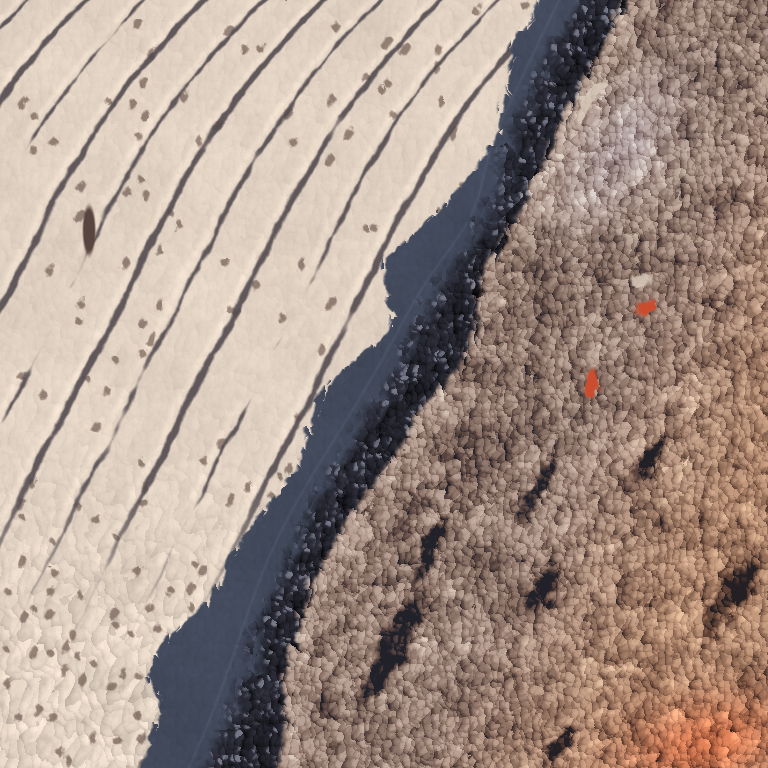
Reproduce this texture procedurally as a WebGL 1 fragment shader.

```glsl
precision highp float;
// Aerial view of pale furrowed sand, a blue diagonal shadow with dark rubble,
// and a brown pebbled slope. Borders are lines plus bumps; furrows repeat along
// a bent lane coordinate; grit comes from cellular noise lit from the right.

uniform vec2 u_resolution;

#define SAND vec3(0.88, 0.82, 0.76)
#define SHADE vec3(0.26, 0.29, 0.36)
#define DARK vec3(0.13, 0.13, 0.165)
#define SOIL vec3(0.35, 0.27, 0.25)
#define EARTH vec3(0.55, 0.455, 0.41)
#define STONE vec3(0.72, 0.63, 0.58)
#define FURROW_GAP 0.077
#define FURROW_WIDTH 0.0048
#define PEBBLES 105.0
#define CLODS 42.0

float hash(vec2 p) {
  return fract(sin(dot(p, vec2(127.1, 311.7))) * 4375.85);
}

// Nearest cell: offset to its centre, distance, random id
vec4 cell(vec2 p) {
  vec2 base = floor(p);
  vec4 best = vec4(9.0);
  for (int j = -1; j <= 1; j++) {
    for (int i = -1; i <= 1; i++) {
      vec2 c = base + vec2(float(i), float(j));
      vec2 o = c + 0.12 + 0.76 * vec2(hash(c), hash(c + 37.3)) - p;
      float d = length(o);
      if (d < best.z) best = vec4(o, d, hash(c + 71.9));
    }
  }
  return best;
}

// Lit stones, signed around zero
float stones(vec2 p) {
  vec4 c = cell(p);
  return 0.8 * (c.w - 0.5) - 0.7 * c.x - 0.3 * c.y + 0.7 * (0.4 - c.z);
}

// Layered sines, about -1 to 1
float waves(vec2 p) {
  float sum = 0.0, amp = 0.5;
  for (int i = 0; i < 5; i++) {
    sum += amp * sin(p.x + 1.7 * sin(p.y)) * cos(p.y * 1.1 - 1.3 * sin(p.x * 0.8));
    p = mat2(1.5, 1.1, -1.1, 1.5) * p + 2.3;
    amp *= 0.6;
  }
  return sum;
}

float bump(float y, float centre, float width) {
  float t = (y - centre) / width;
  return exp(-t * t);
}

// Soft spot leaning along the slope
float spot(vec2 p, vec2 centre, vec2 size) {
  vec2 q = p - centre;
  q.x -= 0.5 * q.y;
  q /= size;
  return exp(-dot(q, q));
}

float shadowEdge(float y) {
  return 0.18 + 0.52 * y - 0.055 * bump(y, 0.145, 0.06) - 0.022 * bump(y, 0.28, 0.07)
    - 0.018 * bump(y, 0.48, 0.035) + 0.03 * bump(y, 0.57, 0.03)
    - 0.024 * bump(y, 0.66, 0.03) + 0.04 * bump(y, 0.81, 0.08);
}

float rubbleEdge(float y) {
  return 0.27 + 0.48 * y - 0.03 * bump(y, 0.3, 0.18) + 0.02 * bump(y, 0.72, 0.07);
}

float slopeEdge(float y) {
  return 0.33 + 0.48 * y - 0.038 * bump(y, 0.25, 0.15) + 0.035 * bump(y, 0.0, 0.08)
    + 0.018 * bump(y, 0.54, 0.05) - 0.015 * bump(y, 0.65, 0.03);
}

vec3 sand(vec2 p, float rough, float aa) {
  float low = smoothstep(0.5, 0.05, p.y);
  vec3 col = SAND * (1.0 + 0.03 * waves(p * 14.0) + 0.025 * rough);
  col *= 1.0 + (0.03 + 0.13 * low) * stones(p * vec2(75.0, 55.0) + waves(p * 30.0));
  // Small pits, denser toward the bottom
  vec4 pit = cell(p * vec2(52.0, 42.0) + 0.3 * waves(p * 80.0));
  float hole = smoothstep(0.36, 0.16, length(pit.xy + vec2(0.08, 0.0)));
  col = mix(col, EARTH * 0.85, 0.75 * hole * step(0.9 - 0.25 * low, pit.w));
  // Furrows
  float top = max(p.y - 0.75, 0.0) / 0.25;
  float bend = 0.258 + 0.51 * (p.y - 0.5) + 0.06 * top * top;
  float lane = (p.x - bend + 0.005 * waves(p * 17.0)) / FURROW_GAP;
  float id = floor(lane + 0.5);
  float off = (lane - id) * FURROW_GAP;
  float strong = 1.0 - mod(abs(id), 2.0);
  float gaps = waves(vec2(id * 3.7, p.y * 10.0 + id)) + 0.45 * strong + 0.4 * smoothstep(0.6, 0.95, p.y);
  float fade = smoothstep(-0.3, 0.1, gaps) * smoothstep(0.12, 0.4, p.y) * step(id, 2.5);
  float width = FURROW_WIDTH * fade * (0.6 + 0.35 * strong + 0.5 * waves(p * 65.0));
  float cut = smoothstep(width + 0.0015 + aa, width - 0.0015 - aa, abs(off)) * fade;
  col *= 1.0 + 0.06 * fade * bump(off, -0.011, 0.006);
  col = mix(col, vec3(0.32, 0.29, 0.31), 0.9 * cut);
  // Deep hollow at the left
  float hollow = bump(p.x, 0.116, 0.009) * bump(p.y, 0.7, 0.035);
  return mix(col, SOIL, smoothstep(0.3, 0.6, hollow));
}

vec3 slope(vec2 p, float fine, float coarse) {
  float pale = spot(p, vec2(0.81, 0.81), vec2(0.065, 0.1));
  float warm = smoothstep(-0.12, 0.2, p.x - 0.72 - 0.5 * (p.y - 0.2));
  float tone = 0.55 + 0.34 * fine + 0.26 * coarse + 0.12 * waves(p * 20.0);
  tone += 0.16 * pale + 0.08 * warm + 0.12 * bump(p.x, slopeEdge(p.y) + 0.012, 0.014);
  tone -= 0.13 * spot(p, vec2(0.63, 0.43), vec2(0.09, 0.09));
  tone -= 0.08 * spot(p, vec2(0.75, 0.61), vec2(0.1, 0.1));
  // Shaded hollows with ragged rims
  vec2 q = p + 0.012 * vec2(waves(p * 45.0), waves(p.yx * 40.0));
  float hollow = spot(q, vec2(0.51, 0.15), vec2(0.02, 0.08))
    + spot(q, vec2(0.705, 0.235), vec2(0.02, 0.035)) + spot(q, vec2(0.56, 0.285), vec2(0.012, 0.04))
    + spot(q, vec2(0.95, 0.22), vec2(0.022, 0.06)) + spot(q, vec2(0.73, 0.03), vec2(0.014, 0.03))
    + spot(q, vec2(0.7, 0.37), vec2(0.014, 0.04)) + 0.8 * spot(q, vec2(0.845, 0.4), vec2(0.015, 0.04));
  tone -= 0.6 * smoothstep(0.2, 0.75, hollow);
  vec3 col = mix(DARK, SOIL, smoothstep(0.0, 0.25, tone));
  col = mix(col, EARTH, smoothstep(0.25, 0.5, tone));
  col = mix(col, STONE, smoothstep(0.5, 0.75, tone));
  col = mix(col, SAND, smoothstep(0.75, 1.05, tone));
  col *= mix(vec3(1.0), vec3(1.06, 0.95, 0.84), warm);
  col *= mix(vec3(1.0), vec3(0.98, 1.02, 1.1), pale);
  // Rust stains and pale rocks
  float rust = max(spot(q, vec2(0.844, 0.598), vec2(0.014, 0.013)), spot(q, vec2(0.772, 0.499), vec2(0.01, 0.015)));
  col = mix(col, vec3(0.8, 0.3, 0.19), smoothstep(0.3, 0.7, rust));
  col = mix(col, col * vec3(1.15, 0.84, 0.7), spot(p, vec2(0.92, 0.03), vec2(0.1, 0.06)));
  float rock = max(spot(q, vec2(0.833, 0.632), vec2(0.016, 0.01)), spot(q, vec2(0.768, 0.87), vec2(0.009, 0.035)));
  return mix(col, SAND * 0.95, 0.85 * smoothstep(0.35, 0.65, rock));
}

void main() {
  vec2 p = gl_FragCoord.xy / u_resolution;
  float aa = 0.75 / min(u_resolution.x, u_resolution.y);
  float fine = stones(p * PEBBLES + 0.5 * waves(p * 60.0));
  float coarse = stones(p * CLODS + 0.8 * waves(p * 35.0));
  float ragged = 0.009 * coarse + 0.006 * waves(p * 50.0);
  // Sand under the cast shadow
  vec3 col = sand(p, fine, aa);
  float shadow = smoothstep(-0.002 - aa, 0.002 + aa, p.x - shadowEdge(p.y) + ragged);
  float line = bump(p.x, rubbleEdge(p.y) - 0.022, 0.002);
  vec3 shade = SHADE * (1.0 + 0.05 * fine + 0.06 * waves(p * 15.0) + 0.12 * line);
  col = mix(col, shade, shadow);
  // Dark rubble with scattered bluish stones
  float rubble = smoothstep(-0.015, 0.02, p.x - rubbleEdge(p.y) + 2.0 * ragged);
  vec3 heap = DARK * (1.1 + 0.6 * fine + 0.5 * coarse);
  heap = mix(heap, vec3(0.46, 0.47, 0.53), smoothstep(0.3, 0.7, fine + 0.25 * coarse));
  col = mix(col, heap, rubble);
  // Brown slope
  float ground = smoothstep(-0.005 - aa, 0.005 + aa, p.x - slopeEdge(p.y) + 1.2 * ragged);
  col = mix(col, slope(p, fine, coarse), ground);
  gl_FragColor = vec4(clamp(col, 0.0, 1.0), 1.0);
}
```
